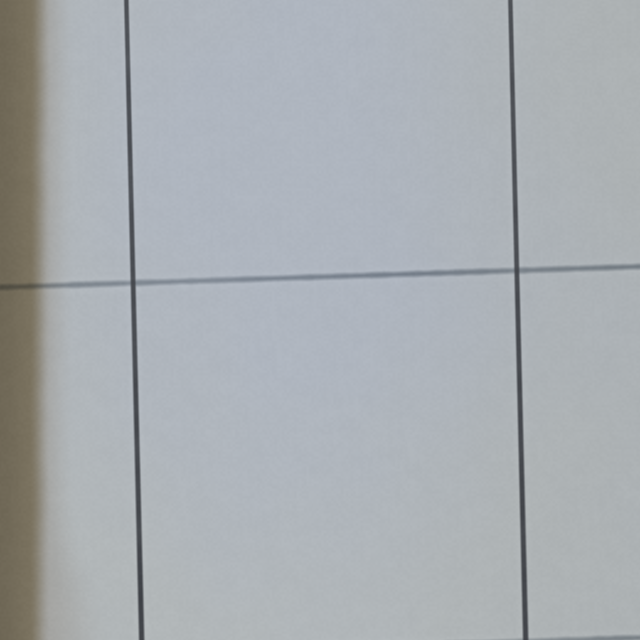
This texture is drawn by a three.js fragment shader. Its source:

```glsl
// Pale blue-grey wall panels with dark slanted upright seams, a faint cross seam and a brown shaded left edge.
#define PANEL_SIZE vec2(0.600, 0.580)
#define SEAM_ORIGIN vec2(0.2214, 0.551)
#define SEAM_SLANT vec2(0.0240, -0.0325)
#define UPRIGHT_HALF_WIDTH 0.0044
#define CROSS_HALF_WIDTH 0.0040
#define SHADE_EDGE 0.058
#define GRAIN 0.014

varying vec2 vUv;

const vec3 PANEL_COOL = vec3(0.685, 0.712, 0.750);
const vec3 PANEL_WARM = vec3(0.695, 0.715, 0.722);
const vec3 SEAM_DARK = vec3(0.240, 0.250, 0.270);
const vec3 SHADE_BROWN = vec3(0.450, 0.420, 0.350);
const vec3 SHADE_FRINGE = vec3(0.630, 0.625, 0.610);

float hash(vec2 p) {
  return fract(sin(dot(p, vec2(127.1, 311.7))) * 43758.5453);
}

float noise(vec2 p) {
  vec2 i = floor(p);
  vec2 f = fract(p);
  f = f * f * (3.0 - 2.0 * f);
  return mix(mix(hash(i), hash(i + vec2(1.0, 0.0)), f.x),
             mix(hash(i + vec2(0.0, 1.0)), hash(i + vec2(1.0, 1.0)), f.x), f.y);
}

float fbm(vec2 p) {
  float sum = 0.0;
  float amplitude = 0.5;
  for (int i = 0; i < 4; i++) {
    sum += amplitude * noise(p);
    p = p * 2.03 + 7.1;
    amplitude *= 0.5;
  }
  return sum;
}

// Distance to the nearest upright (x) and cross (y) seam
vec2 seamDistance(vec2 uv) {
  vec2 cell = (uv - SEAM_ORIGIN + SEAM_SLANT * uv.yx) / PANEL_SIZE;
  return abs(fract(cell + 0.5) - 0.5) * PANEL_SIZE;
}

void main() {
  vec2 uv = vUv;

  // Panel face: cool in the upper middle, warmer toward the sides and foot
  float coolness = 1.0 - smoothstep(0.1, 0.65, length((uv - vec2(0.45, 0.68)) * vec2(1.1, 0.8)));
  coolness = clamp(coolness + 0.7 * (fbm(uv * 4.0) - 0.45), 0.0, 1.0);
  vec3 color = mix(PANEL_WARM, PANEL_COOL, coolness);
  color *= 1.0 - 0.025 * smoothstep(0.45, 1.0, uv.x);

  // Soft brown shade along the left, spreading near the foot
  float edge = SHADE_EDGE + 0.006 * (fbm(vec2(3.0, uv.y * 9.0)) - 0.5);
  float spread = 0.060 + 0.060 * (1.0 - smoothstep(0.0, 0.22, uv.y));
  float fringe = 1.0 - smoothstep(edge, edge + spread, uv.x);
  float shade = 1.0 - smoothstep(edge - 0.012, edge + 0.022, uv.x);
  vec3 brown = SHADE_BROWN * (0.97 + 0.10 * smoothstep(0.0, edge, uv.x));
  color = mix(color, SHADE_FRINGE, 0.85 * fringe);
  color = mix(color, brown, shade);

  // Cross seam: a blurred grey groove with a faint lit lower lip
  vec2 seam = seamDistance(uv);
  float wobble = 0.0012 * (noise(uv * vec2(60.0, 3.0)) - 0.5);
  float groove = 1.0 - smoothstep(0.0, CROSS_HALF_WIDTH * 2.0, seam.y + wobble);
  float lip = 1.0 - smoothstep(0.004, 0.018, seam.y);
  float grooveDepth = 0.24 + 0.08 * noise(uv * 12.0);
  color += 0.012 * lip * (1.0 - shade);
  color *= 1.0 - groove * grooveDepth * vec3(1.08, 1.0, 0.92);

  // Upright seams: thinner and paler toward the top
  float halfWidth = UPRIGHT_HALF_WIDTH * mix(1.0, 0.85, uv.y);
  float halo = 1.0 - smoothstep(halfWidth, halfWidth * 3.5, seam.x);
  float upright = 1.0 - smoothstep(halfWidth * 0.35, halfWidth * 1.5, seam.x);
  float fade = 0.93 + 0.07 * noise(uv * vec2(8.0, 30.0)) - 0.12 * uv.y;
  color += 0.014 * halo;
  color = mix(color, SEAM_DARK, upright * fade);

  // Fine grain and gentle mottling
  color += GRAIN * (noise(uv * 260.0) - 0.5);
  color += GRAIN * (fbm(uv * 45.0) - 0.47);

  gl_FragColor = vec4(color, 1.0);
}
```
